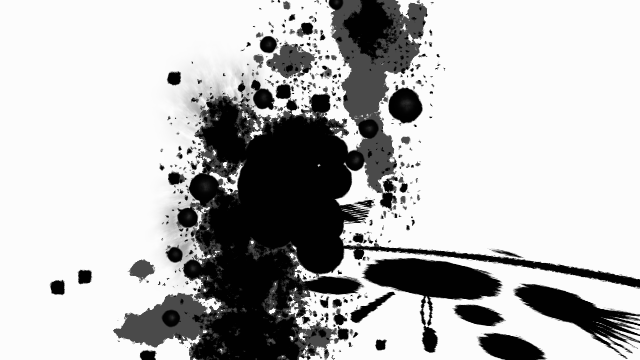
Give the GLSL for this background, as a Shadertoy shader.

```glsl
// Black ink splatter: clotted mass, grey washes, flung drops and dry-brush strokes on white paper.
// Units are hundredths of the canvas height.

const vec3 PAPER = vec3(0.99), INK = vec3(0.005), WASH = vec3(0.29);
const float WASH_ROUGH = 4.5, MOTTLE_ROUGH = 1.5, HAZE = 0.42;

// Circles: centre, radius
const vec3 MASS[9] = vec3[](
  vec3(73.6, 57.2, 5.4), vec3(79.6, 60.3, 4.4), vec3(92, 57.6, 4.7), vec3(86, 58.5, 5),
  vec3(92.4, 50, 5.4), vec3(78, 48, 12), vec3(87, 38.5, 8.6), vec3(89, 30.5, 6.6),
  vec3(76, 38, 7));
const vec3 DROPS[11] = vec3[](
  vec3(112.5, 70.6, 4.6), vec3(102.3, 64.1, 2.7), vec3(73.1, 72.7, 2.7), vec3(74.5, 87.5, 2.3),
  vec3(56.7, 47.9, 4), vec3(52.1, 39.6, 2.7), vec3(48.6, 29.2, 2.1), vec3(53.5, 25.2, 2.6),
  vec3(47.5, 11.6, 2.4), vec3(98.6, 55.3, 2.8), vec3(93.3, 99.3, 2));
const vec3 STAMPS[11] = vec3[](
  vec3(48.4, 78.2, 1.8), vec3(16, 20.1, 1.9), vec3(23.6, 23.1, 1.8), vec3(48.4, 50.5, 1.6),
  vec3(85.4, 92.1, 1.5), vec3(78.7, 74.5, 1.9), vec3(89.1, 71.3, 2.5), vec3(41.2, 0.6, 2),
  vec3(95.4, 7.2, 1.4), vec3(105.8, 4.2, 1.4), vec3(107.6, 45.1, 1.4));

// Ellipses: centre, radii
const vec4 WASHES[10] = vec4[](
  vec4(102, 93, 9.5, 12), vec4(101.5, 76, 6, 10), vec4(104.5, 57, 4.8, 8.5), vec4(110, 86, 5, 6),
  vec4(115.5, 94, 2.6, 4.6), vec4(81, 83, 5, 4), vec4(40.5, 9, 7.3, 4.5), vec4(50, 12, 7, 6),
  vec4(40, 25, 2.8, 2.6), vec4(89, 6.5, 3.6, 3.2));
const vec4 MOTTLES[6] = vec4[](
  vec4(63, 62, 9, 13), vec4(66, 38, 13, 14), vec4(69, 23, 18, 16),
  vec4(70, 5, 20, 16), vec4(103, 93, 9, 12), vec4(84, 62, 15, 8));
const vec4 STROKES[8] = vec4[](
  vec4(92.3, 20.6, 8.3, 2.5), vec4(120.5, 22.5, 18.5, 5.2), vec4(109, 23.5, 8, 3.5),
  vec4(155.5, 15.3, 12.5, 4.2), vec4(133, 12.5, 6.5, 2.5), vec4(142, 3.2, 9, 3.6),
  vec4(141, 29.6, 2.7, 0.5), vec4(119.4, 5.5, 2, 3.6));
const vec4 SPATTER[7] = vec4[](
  vec4(83, 79, 12, 17), vec4(56, 42, 9, 26), vec4(64, 63, 9, 14), vec4(109, 50, 6, 13),
  vec4(101, 33, 8, 5), vec4(89, 11, 9, 12), vec4(112, 85, 9, 13));
const vec4 HAZES[3] = vec4[](vec4(59, 70, 8, 9), vec4(51, 36, 5, 11), vec4(67, 75, 5, 6));

vec2 hash2(vec2 p) {
  return fract(sin(vec2(dot(p, vec2(127.1, 311.7)), dot(p, vec2(269.5, 183.3)))) * 43758.5);
}
float corner(vec2 i, vec2 f, vec2 o) { return dot(hash2(i + o) * 2.0 - 1.0, f - o); }
float gradNoise(vec2 p) {
  vec2 i = floor(p), f = p - i, u = f * f * (3.0 - 2.0 * f), o = vec2(0, 1);
  return mix(mix(corner(i, f, o.xx), corner(i, f, o.yx), u.x),
             mix(corner(i, f, o.xy), corner(i, f, o.yy), u.x), u.y);
}
float fbm(vec2 p) {
  float sum = 0.0, amp = 0.7;
  for (int i = 0; i < 4; i++, amp *= 0.55) { sum += amp * gradNoise(p); p = p * 2.03 + 7.3; }
  return sum;
}
float cover(float d) {
  float px = 100.0 / iResolution.y;
  return 1.0 - smoothstep(-px, px, d);
}
float radial(vec2 p, vec4 e) { return length((p - e.xy) / e.zw); }
float ellipse(vec2 p, vec4 e) { return (radial(p, e) - 1.0) * min(e.z, e.w); }
float falloff(vec2 p, vec4 e) { float r = radial(p, e); return exp(-r * r); }
float taper(vec2 p, vec2 a, vec2 b, float ra, float rb) {
  float t = clamp(dot(p - a, b - a) / dot(b - a, b - a), 0.0, 1.0);
  return length(p - mix(a, b, t)) - mix(ra, rb, t);
}

// One jittered drop per cell, kept where the spatter is dense
float spatter(vec2 p, float size, float seed) {
  vec2 cell = floor(p / size), pick = hash2(cell + seed + 17.0);
  vec2 centre = (cell + 0.32 + 0.36 * hash2(cell + seed)) * size;
  float density = 0.0;
  for (int i = 0; i < 7; i++) density = max(density, falloff(centre, SPATTER[i]));
  if (pick.y > density * 0.8 - 0.05) return 0.0;
  return cover(length(p - centre) - size * mix(0.1, 0.32, pick.x * pick.x));
}

// Flung strokes, bristle streaks, thin loop and long line
float brushwork(vec2 p) {
  float d = 1e3, t = p.x - 93.0;
  for (int i = 0; i < 8; i++) {
    vec4 s = STROKES[i];
    d = min(d, ellipse(p + vec2(0, 0.0045 * (s.x - 92.0) * (p.x - s.x)), s));
  }
  for (int i = 0; i < 9; i++) {
    float f = float(i) / 8.0;
    d = min(d, taper(p, vec2(157, 15.0 - 2.0 * f), vec2(181.0 - 7.0 * f * f, 12.0 - 11.5 * f), 1.1, 0.1));
    d = min(d, taper(p, vec2(93, 37.5 + 4.5 * f), vec2(101.0 + 3.0 * f, 38.5 + 6.0 * f), 0.5, 0.1));
  }
  d = min(d, taper(p, vec2(109, 18.5), vec2(99, 12), 0.5, 1.6));
  float bow = 1.2 * sin(3.14 * clamp((p.y - 8.0) / 11.0, 0.0, 1.0));
  d = min(d, max(abs(abs(p.x - 118.5) - bow) - 0.4, abs(p.y - 13.5) - 5.5));
  d += 1.1 * fbm(vec2(p.x * 0.12, p.y * 0.9 + p.x * 0.22));
  float line = abs(p.y - 31.4 + 0.031 * t + 0.00106 * t * t) - 0.4 - 0.01 * t;
  return cover(min(d, max(line + 0.7 * fbm(p * vec2(0.8, 2)), -t)));
}

void mainImage(out vec4 fragColor, in vec2 fragCoord) {
  vec2 p = 100.0 * fragCoord / iResolution.y, ray = p - vec2(72, 50);
  float coarse = fbm(p * 0.22), fine = fbm(p * 0.65 + 31.0);
  float haze = 0.0, wash = 1e3, clot = 9.0, solid = 1e3;

  // Soft haze, streaked outward
  float streak = fbm(vec2(atan(ray.y, -ray.x) * 10.0, length(ray) * 0.12));
  for (int i = 0; i < 3; i++) haze = max(haze, falloff(p, HAZES[i]));
  vec3 col = PAPER * (1.0 - HAZE * haze * clamp(0.6 + 1.5 * streak + coarse, 0.0, 1.0));

  // Grey washes and grey spatter
  for (int i = 0; i < 10; i++) wash = min(wash, ellipse(p, WASHES[i]));
  vec2 warped = p + 1.5 * vec2(coarse, fine);
  float grey = max(spatter(warped, 3.7, 5.0), spatter(warped, 2.3, 61.0));
  col = mix(col, WASH, max(grey, cover(wash + WASH_ROUGH * coarse + 0.8 * fine)));

  // Mottled clots: grey rims, black cores
  for (int i = 0; i < 6; i++) clot = min(clot, radial(p, MOTTLES[i]));
  clot = 1.6 - 1.6 * clot + MOTTLE_ROUGH * coarse + 0.7 * fine;
  col = mix(col, WASH, smoothstep(0.2, 0.34, clot));
  col = mix(col, INK, smoothstep(0.38, 0.72, clot));

  // Solid mass, square stamps, black spatter
  for (int i = 0; i < 9; i++) solid = min(solid, length(p - MASS[i].xy) - MASS[i].z + 0.4 * fine);
  for (int i = 0; i < 11; i++) {
    vec3 s = STAMPS[i];
    solid = min(solid, length(max(abs(p - s.xy) - 0.55 * s.z, 0.0)) - 0.45 * s.z + 0.8 * fine);
  }
  float black = max(spatter(warped, 4.6, 23.0), spatter(warped, 1.7, 41.0));
  col = mix(col, INK, max(max(black, cover(solid)), brushwork(p)));

  // Large drops with a faint glint
  for (int i = 0; i < 11; i++) {
    vec3 s = DROPS[i];
    vec2 q = (p - s.xy) / s.z;
    float glint = 0.2 * exp(-9.0 * dot(q - 0.1, q - 0.1)) * (0.7 + fine);
    col = mix(col, INK + glint, cover(s.z * (length(q) - 1.0 + 0.3 * coarse)));
  }
  fragColor = vec4(col, 1);
}
```
